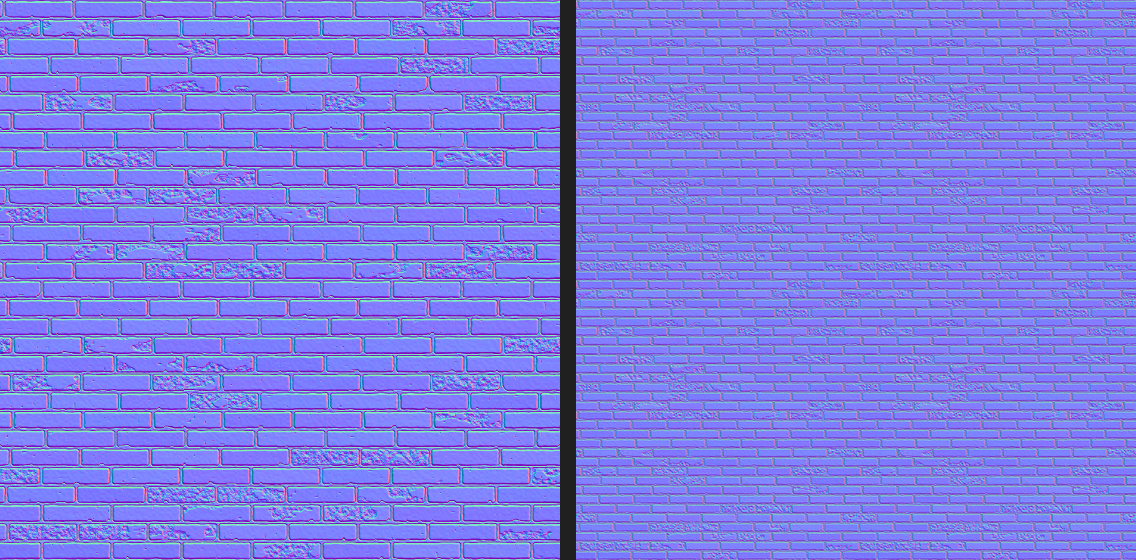
Left, the tile; right, the same tile 2 across and 2 down.
Write a Shadertoy shader that draws this texture map.

```glsl
// Tiling tangent-space normal map of a worn running-bond brick wall.

const vec2 BRICKS = vec2(8.0, 30.0);                // repeats across and down
const vec2 CELL = vec2(BRICKS.y / BRICKS.x, 1.0);   // brick pitch in row heights
const float HALF_GAP = 0.09;
const float SLOPE_STEP = 0.0009;                    // canvas units

float hash(vec2 p) {
    return fract(sin(dot(p, vec2(127.1, 311.7))) * 43758.5453);
}

// Value noise that wraps after a whole number of cells.
float noise(vec2 uv, vec2 period) {
    vec2 p = uv * period;
    vec2 i = floor(p);
    vec2 f = p - i;
    f = f * f * (3.0 - 2.0 * f);
    vec2 a = mod(i, period);
    vec2 b = mod(i + 1.0, period);
    return mix(mix(hash(a), hash(vec2(b.x, a.y)), f.x),
               mix(hash(vec2(a.x, b.y)), hash(b), f.x), f.y);
}

float fbm(vec2 uv, vec2 period) {
    float sum = 0.0;
    float weight = 0.55;
    for (int octave = 0; octave < 3; octave++) {
        sum += weight * noise(uv, period);
        period *= 2.0;
        weight *= 0.5;
    }
    return sum;
}

float roundedBox(vec2 p, vec2 halfSize, float radius) {
    vec2 q = abs(p) - halfSize + radius;
    return length(max(q, 0.0)) + min(max(q.x, q.y), 0.0) - radius;
}

// Broken-away part of a brick face: 0 is intact, 1 is worn.
float wearMask(vec2 uv, vec2 id) {
    float worn = step(hash(id + 17.3), 0.19);
    float threshold = mix(0.24, 0.56, hash(id + 41.9));
    return worn * smoothstep(threshold, threshold + 0.06, fbm(uv, vec2(28.0, 50.0)));
}

// Surface height, measured in row heights.
float wallHeight(vec2 uv) {
    // Running bond with a small random shift of each row
    vec2 grid = uv * BRICKS;
    float row = mod(floor(grid.y), BRICKS.y);
    grid.x -= 0.63 - 0.5 * mod(row, 2.0) + 0.16 * (hash(vec2(row, 7.0)) - 0.5);
    vec2 id = vec2(mod(floor(grid.x), BRICKS.x), row);
    vec2 p = (fract(grid) - 0.5) * CELL;

    // Uneven outline, with chips along the lower edge
    float edge = roundedBox(p, 0.5 * CELL - HALF_GAP, 0.1);
    edge += 0.07 * (fbm(uv, vec2(72.0, 90.0)) - 0.48);
    float chip = smoothstep(0.8, 0.95, noise(uv, vec2(88.0, 60.0)));
    edge += 0.13 * chip * smoothstep(-0.1, -0.4, p.y);
    float brick = smoothstep(0.04, -0.06, edge);

    // Face: slight tilt, fine grain, sparse pits and rough worn areas
    float grain = noise(uv, vec2(240.0));
    float rough = fbm(uv, vec2(190.0));
    float wear = wearMask(uv, id);
    vec2 tilt = vec2(hash(id + 3.1), hash(id + 9.7)) - 0.5;
    float face = 0.17 + dot(p, tilt * vec2(0.09, 0.14)) + 0.012 * grain;
    face -= 0.05 * smoothstep(0.92, 1.0, noise(uv, vec2(150.0)));
    face += wear * (0.24 * (rough - 0.48) - 0.06);

    // Mortar: raised bead between two grooves
    float mortar = 0.1 * smoothstep(0.025, 0.08, edge) + 0.05 * (rough - 0.48);
    return mix(mortar, face, brick);
}

vec3 wallNormal(vec2 uv) {
    float center = wallHeight(uv);
    vec2 rise = vec2(wallHeight(uv + vec2(SLOPE_STEP, 0.0)),
                     wallHeight(uv + vec2(0.0, SLOPE_STEP))) - center;
    return normalize(vec3(-rise / (SLOPE_STEP * BRICKS.y), 1.0));
}

void mainImage(out vec4 fragColor, in vec2 fragCoord) {
    // Four samples per pixel smooth the thin edges
    vec3 color = vec3(0.0);
    for (int i = 0; i < 4; i++) {
        vec2 offset = vec2(i % 2, i / 2) * 0.5 - 0.25;
        vec2 uv = (fragCoord + offset) / iResolution.xy;
        color += 0.5 + 0.5 * wallNormal(uv);
    }
    fragColor = vec4(color * 0.25, 1.0);
}
```
